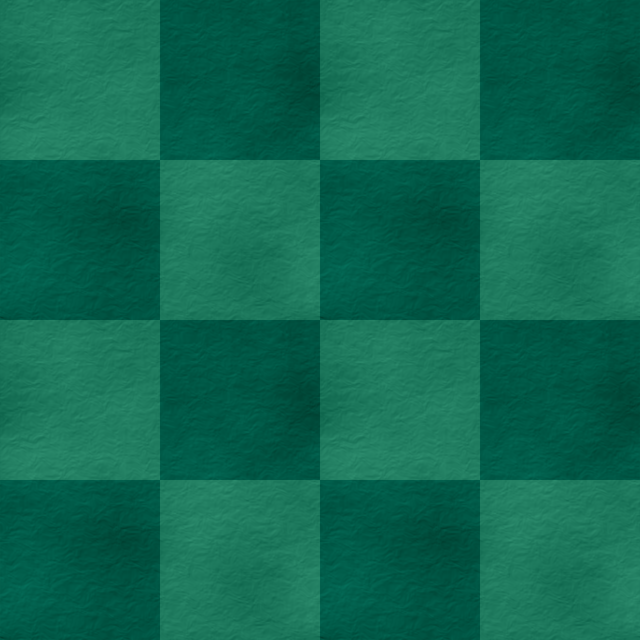
This pattern is drawn by a three.js fragment shader. Its source:

```glsl
// Green felt checkerboard, four by four squares, with soft mottling and embossed fibre grain.
varying vec2 vUv;

float hash(vec2 p) {
  vec3 v = fract(p.xyx * vec3(0.1031, 0.1030, 0.0973));
  v += dot(v, v.yzx + 33.33);
  return fract((v.x + v.y) * v.z);
}

// Value noise that wraps after a whole number of cells.
float noise(vec2 p, vec2 period) {
  vec2 i = floor(p), f = fract(p);
  f = f * f * (3.0 - 2.0 * f);
  vec2 a = mod(i, period), b = mod(i + 1.0, period);
  return mix(mix(hash(a), hash(vec2(b.x, a.y)), f.x),
             mix(hash(vec2(a.x, b.y)), hash(b), f.x), f.y);
}

float tileNoise(vec2 tile, vec2 cells) {
  return noise(tile * cells, cells);
}

// Height of the matted fibres: flat, wide strands at three sizes.
float feltHeight(vec2 tile) {
  vec2 bend = vec2(tileNoise(tile, vec2(23.0, 29.0)), tileNoise(tile, vec2(31.0, 27.0))) - 0.5;
  vec2 p = tile + 0.018 * bend;
  return 0.5 * tileNoise(p, vec2(38.0, 66.0))
       + 0.35 * tileNoise(p, vec2(70.0, 118.0))
       + 0.25 * tileNoise(p, vec2(128.0, 170.0));
}

// Soft round patch that wraps around the tile edges.
float patchAt(vec2 tile, vec2 center, vec2 radius) {
  vec2 d = (fract(tile - center + 0.5) - 0.5) / radius;
  return exp(-dot(d, d));
}

void main() {
  // One tile holds two by two squares.
  vec2 tile = fract(vUv * 2.0);
  vec2 edge = 0.25 - abs(fract(tile + 0.25) - 0.5);
  vec2 side = smoothstep(-0.002, 0.002, edge);
  float light = side.x + side.y - 2.0 * side.x * side.y;

  // Broad worn and shaded areas.
  float shade = 0.045 * patchAt(tile, vec2(0.62, 0.46), vec2(0.13, 0.18))
              + 0.035 * patchAt(tile, vec2(0.13, 0.58), vec2(0.17, 0.11))
              + 0.025 * patchAt(tile, vec2(0.05, 0.15), vec2(0.14, 0.18))
              - 0.050 * patchAt(tile, vec2(0.37, 0.32), vec2(0.14, 0.10))
              - 0.055 * patchAt(tile, vec2(0.95, 0.73), vec2(0.12, 0.17))
              - 0.020 * patchAt(tile, vec2(0.80, 0.20), vec2(0.18, 0.12));
  shade += 0.035 * (tileNoise(tile, vec2(5.0, 7.0)) - 0.5)
         + 0.025 * (tileNoise(tile, vec2(13.0, 19.0)) - 0.5);

  // Grain lit from the upper left.
  float height = feltHeight(tile);
  float relief = height - feltHeight(tile + vec2(-0.003, 0.005));
  shade += 0.09 * relief + 0.035 * (height - 0.55);

  vec3 base = mix(vec3(0.0, 0.342, 0.272), vec3(0.118, 0.478, 0.368), light);
  vec3 tint = mix(vec3(0.2, 1.0, 0.88), vec3(0.8, 1.0, 0.85), light);
  gl_FragColor = vec4(clamp(base + shade * tint, 0.0, 1.0), 1.0);
}
```
